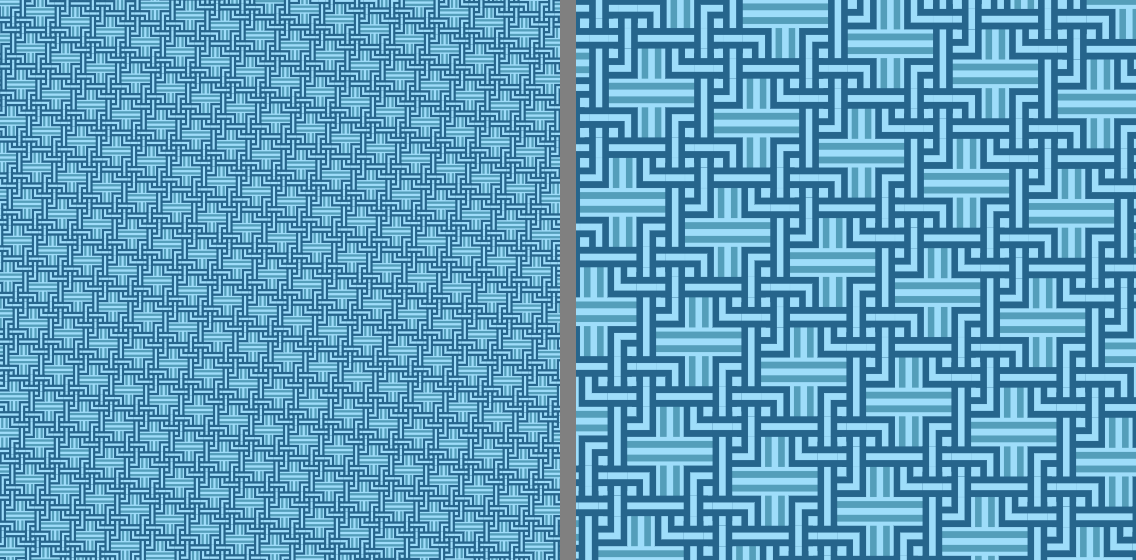
Left: the whole. Right: its middle third, enlarged.
Reproduce this pattern procedurally as a Shadertoy shader.

```glsl
// Interlaced lattice: outlined ribbons cross in four-way pinwheel knots, then
// turn to frame plus-shaped fields of fine stripes. A slanted square lattice is
// folded to one knot, and the knot is built from four rotated copies of a strand.

#define REPEATS   vec2(16.0, 15.36)     // fields across and down, per canvas height
#define ORIGIN    vec2(0.4861, 0.4896)  // centre of one field, from the upper left
#define SPACING   16.0                  // lattice step, in line widths
#define SLANT     4.4                   // sideways drift of each lattice step
#define RIBBON    1.5                   // half width of a ribbon with its outline
#define CORE      0.5                   // half width of its light core
#define LIGHT     vec3(0.62, 0.865, 0.98)
#define TEAL      vec3(0.33, 0.62, 0.73)
#define DARK      vec3(0.15, 0.395, 0.55)

// Antialiased coverage of the region where d < 0.
float cover(float d, float blur) {
    return 1.0 - smoothstep(-blur, blur, d);
}

// Square-cornered distance from p to the axis-aligned segment a-b.
float segmentDistance(vec2 p, vec2 a, vec2 b) {
    vec2 d = abs(p - 0.5 * (a + b)) - 0.5 * abs(b - a);
    return max(d.x, d.y);
}

// Lay a ribbon over the colour: dark outline, light core, limited by a mask.
vec3 layRibbon(vec3 base, float d, float mask, float blur) {
    vec3 ribbon = mix(DARK, LIGHT, cover(d - CORE, blur));
    return mix(base, ribbon, cover(d - RIBBON, blur) * mask);
}

vec2 quarterTurn(vec2 p) {
    return vec2(-p.y, p.x);
}

// Striped plus: the horizontal bars lie over the vertical ones.
vec3 stripedField(vec2 p, float blur) {
    float armHalf = 0.5 * SPACING - SLANT - RIBBON;
    float horizontal = cover(abs(p.y) - armHalf, blur);
    float barAcross = cover(abs(abs(p.y) - 1.0) - 0.5, blur);
    float barUpright = cover(abs(abs(p.x) - 1.0) - 0.5, blur);
    return mix(LIGHT, TEAL, mix(barUpright, barAcross, horizontal));
}

// Four strands around a knot, laid in three layers to alternate over and under.
vec3 knot(vec3 color, vec2 p, float blur) {
    float h = 0.5 * SLANT;

    // Lowest: each strand past its crossings, turning behind the next ribbon.
    for (int i = 0; i < 4; i++) {
        float rise = segmentDistance(p, vec2(h, -h), vec2(h, 3.0 * h));
        float turn = segmentDistance(p, vec2(-0.5 * h, 3.0 * h), vec2(h, 3.0 * h));
        color = layRibbon(color, min(rise, turn), 1.0, blur);
        p = quarterTurn(p);
    }
    // Middle: the long ribbons arriving from the neighbouring knots.
    for (int i = 0; i < 4; i++) {
        color = layRibbon(color, abs(p.x - h), cover(p.y, blur), blur);
        p = quarterTurn(p);
    }
    // Top: the second crossing of each strand passes over.
    for (int i = 0; i < 4; i++) {
        float bridge = cover(abs(p.y - h) - RIBBON, blur);
        color = layRibbon(color, abs(p.x - h), bridge, blur);
        p = quarterTurn(p);
    }
    return color;
}

void mainImage(out vec4 fragColor, in vec2 fragCoord) {
    // Canvas position measured downwards, in line widths.
    vec2 canvas = fragCoord / iResolution.y;
    vec2 p = (vec2(canvas.x, 1.0 - canvas.y) - ORIGIN) * REPEATS * SPACING;
    float blur = 0.6 * REPEATS.x * SPACING / iResolution.y;

    // Fold to the nearest field centre and the nearest knot centre.
    mat2 lattice = mat2(SPACING, SLANT, -SLANT, SPACING);
    vec2 cell = inverse(lattice) * p;
    vec2 fieldPoint = lattice * (cell - round(cell));
    vec2 knotPoint = lattice * (fract(cell) - 0.5);

    vec3 color = knot(stripedField(fieldPoint, blur), knotPoint, blur);
    fragColor = vec4(color, 1.0);
}
```
